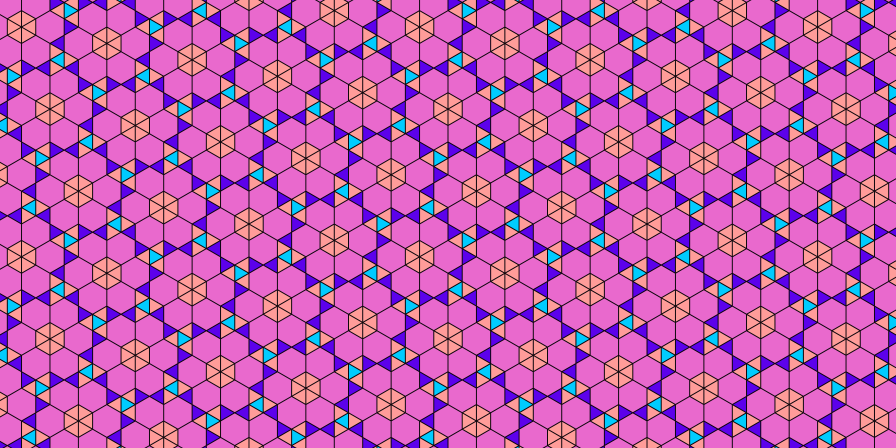
Write a WebGL 2 fragment shader that draws this pattern.

```glsl
#version 300 es
precision highp float;

uniform vec2 u_resolution;
out vec4 outColor;

// Tunable values; lengths are in triangle edges unless noted
const float EDGE = 0.03664;           // triangle edge, share of canvas height
const float LINE_WIDTH = 0.06;
const vec2 FLOWER_OFFSET = vec2(0.0, 7.0);
const int SAMPLES = 3;                // per axis

const vec3 PINK = vec3(0.915, 0.412, 0.805);
const vec3 SALMON = vec3(1.0, 0.61, 0.60);
const vec3 VIOLET = vec3(0.36, 0.005, 0.92);
const vec3 CYAN = vec3(0.0, 0.80, 1.0);
const vec3 INK = vec3(0.04, 0.02, 0.04);

const float ROOT3 = 1.7320508;
const float H = 0.8660254;            // triangle height
const float SIXTH = 1.0471976;        // sixth of a turn

// Flowers of seven hexagons touch at their outer corners
const mat2 LATTICE = mat2(3.0 * ROOT3, 1.0, ROOT3, 5.0);
const vec2 GAP = vec2(4.0 / ROOT3, 2.0);

// Position along the three grid normals, in triangle heights
vec3 gridCoords(vec2 p) {
    float a = p.x / H;
    float b = p.y - 0.5 * a;
    return vec3(a, b, a + b);
}

vec2 triangleMiddle(vec3 g) {
    vec2 cell = floor(g.xy);
    vec2 f = g.xy - cell;
    vec2 c = cell + (f.x + f.y < 1.0 ? 1.0 : 2.0) / 3.0;
    return vec2(H * c.x, c.y + 0.5 * c.x);
}

vec2 nearestFlower(vec2 p) {
    vec2 base = floor(inverse(LATTICE) * p);
    vec2 best = LATTICE * base;
    for (int i = 1; i < 4; i++) {
        vec2 candidate = LATTICE * (base + vec2(i & 1, i >> 1));
        if (distance(p, candidate) < distance(p, best)) best = candidate;
    }
    return best;
}

// Closest to p among six points at sixth turns, starting from spoke
vec2 nearestSpoke(vec2 p, vec2 spoke) {
    float start = atan(spoke.y, spoke.x);
    float angle = start + round((atan(p.y, p.x) - start) / SIXTH) * SIXTH;
    return length(spoke) * vec2(cos(angle), sin(angle));
}

vec3 tiling(vec2 p, float pixel) {
    vec3 g = gridCoords(p);
    vec2 middle = triangleMiddle(g);
    vec2 flower = nearestFlower(middle);
    vec2 q = middle - flower;
    vec2 petal = nearestSpoke(q, vec2(ROOT3, 0.0));

    vec3 toLines = abs(g - round(g)) * H;
    float edge = min(toLines.x, min(toLines.y, toLines.z));
    vec3 color;

    if (length(q) < 0.7) {
        color = SALMON;
    } else if (distance(q, petal) < 0.7) {
        // Whole hexagon: only its rim is outlined
        vec3 r = abs(gridCoords(p - flower - petal)) * H;
        edge = H - max(r.x, max(r.y, r.z));
        color = PINK;
    } else {
        // Gap between three flowers, coloured in rings
        float ring = distance(q, nearestSpoke(q, GAP));
        color = ring < 0.3 ? CYAN : ring < 0.8 ? SALMON : VIOLET;
    }

    // Exact coverage of a thin line
    vec2 sides = vec2(0.5, -0.5) * LINE_WIDTH - edge;
    vec2 cover = clamp(sides / pixel + 0.5, 0.0, 1.0);
    return mix(color, INK, cover.x - cover.y);
}

void main() {
    float unit = EDGE * u_resolution.y;
    float n = float(SAMPLES);
    vec3 sum = vec3(0.0);
    for (int j = 0; j < SAMPLES; j++) {
        for (int i = 0; i < SAMPLES; i++) {
            vec2 shift = (vec2(i, j) + 0.5) / n - 0.5;
            vec2 p = (gl_FragCoord.xy + shift - 0.5 * u_resolution) / unit;
            p.y = -p.y;
            sum += tiling(p - FLOWER_OFFSET, 1.0 / (unit * n));
        }
    }
    outColor = vec4(sum / (n * n), 1.0);
}
```
